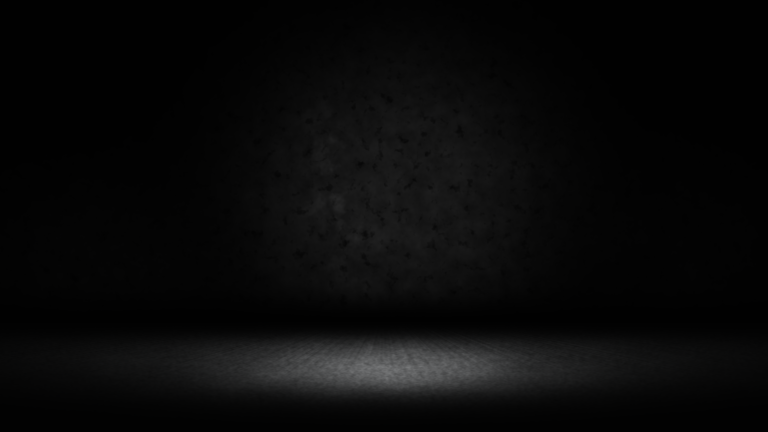
Give the GLSL for this background, as a Shadertoy shader.

```glsl
const float HORIZON = 0.255;
const vec3 WALL_TINT = vec3(1.0, 1.0, 1.005);
const vec3 FLOOR_TINT = vec3(0.99, 1.0, 1.01);

vec2 hashGradient(vec2 cell) {
    vec3 q = fract(cell.xyx * vec3(0.1031, 0.1030, 0.0973));
    q += dot(q, q.yzx + 33.33);
    return 2.0 * fract((q.xx + q.yz) * q.zy) - 1.0;
}

float gradientNoise(vec2 p) {
    vec2 i = floor(p), f = fract(p);
    vec2 w = f * f * f * (f * (f * 6.0 - 15.0) + 10.0);
    vec2 e = vec2(0.0, 1.0);
    float a = dot(hashGradient(i), f);
    float b = dot(hashGradient(i + e.yx), f - e.yx);
    float c = dot(hashGradient(i + e.xy), f - e.xy);
    float d = dot(hashGradient(i + e.yy), f - e.yy);
    return mix(mix(a, b, w.x), mix(c, d, w.x), w.y);
}

float fbm(vec2 p, int octaves) {
    float sum = 0.0, amplitude = 0.6;
    for (int i = 0; i < octaves; i++) {
        sum += amplitude * gradientNoise(p);
        p = mat2(1.6, 1.2, -1.2, 1.6) * p + 7.3;
        amplitude *= 0.6;
    }
    return sum;
}

// Elliptical falloff; a higher power gives a flatter middle
float glow(vec2 p, vec2 center, vec2 radius, float power) {
    vec2 d = (p - center) / radius;
    return exp(-pow(dot(d, d), power));
}

float wallLight(vec2 p) {
    float spot = 0.092 * glow(p, vec2(0.03, 0.55), vec2(0.33, 0.31), 1.3);
    float sides = 0.014 * glow(p, vec2(-0.66, 0.40), vec2(0.25, 0.18), 1.0)
                + 0.009 * glow(p, vec2(0.68, 0.42), vec2(0.25, 0.20), 1.0);

    // Mottled plaster with dark pits
    float clouds = fbm(p * 7.0 + 3.1, 3);
    float grain = fbm(p * 30.0, 3);
    float pits = smoothstep(0.05, 0.4, fbm(p * 38.0 + 19.0, 3));
    float plaster = 1.0 + 0.45 * clouds + 0.55 * grain - 0.5 * pits;

    // Pale worn patches along a slanting band
    float bandX = -0.09 - 0.2 * (p.y - 0.44);
    float band = glow(p, vec2(bandX, 0.54), vec2(0.065, 0.24), 1.0);
    float worn = band * smoothstep(-0.05, 0.3, fbm(p * 15.0 + 5.7, 4));

    float foot = smoothstep(HORIZON, HORIZON + 0.09, p.y);
    return (spot * (1.0 + 0.65 * worn) + sides) * max(plaster, 0.0) * foot + 0.004;
}

float floorLight(vec2 p) {
    // The pool of light fades faster toward the viewer
    float reach = p.y > 0.137 ? 0.062 : 0.043;
    float pool = 0.24 * glow(p, vec2(0.01, 0.137), vec2(0.27, reach), 1.0);
    float halo = 0.12 * glow(p, vec2(0.01, 0.148), vec2(0.50, 0.068), 1.0);
    float spill = 0.055 * glow(p, vec2(0.0, 0.175), vec2(0.95, 0.075), 1.0);

    // Streaks converge on the horizon, speckle covers the near ground
    float depth = max(HORIZON + 0.04 - p.y, 0.01);
    float streaks = fbm(vec2(p.x / depth * 9.0, depth * 6.0), 2);
    float speckle = fbm(p * vec2(75.0, 130.0), 2);
    float stains = fbm(p * vec2(7.0, 20.0) + 11.0, 3);
    float streakFade = smoothstep(0.08, 0.2, p.y);
    float ground = 1.0 + 0.32 * streaks * streakFade + 0.4 * speckle + 0.3 * stains;

    float farEdge = smoothstep(HORIZON + 0.005, HORIZON - 0.06, p.y);
    return (pool + halo + spill) * max(ground, 0.0) * farEdge + 0.006;
}

void mainImage(out vec4 fragColor, in vec2 fragCoord) {
    // Height runs 0 to 1, x is zero at the middle
    vec2 p = vec2(fragCoord.x - 0.5 * iResolution.x, fragCoord.y) / iResolution.y;
    float wallMask = smoothstep(HORIZON - 0.006, HORIZON + 0.006, p.y);
    vec3 color = mix(FLOOR_TINT * floorLight(p), WALL_TINT * wallLight(p), wallMask);
    fragColor = vec4(clamp(color, 0.0, 1.0), 1.0);
}
```
